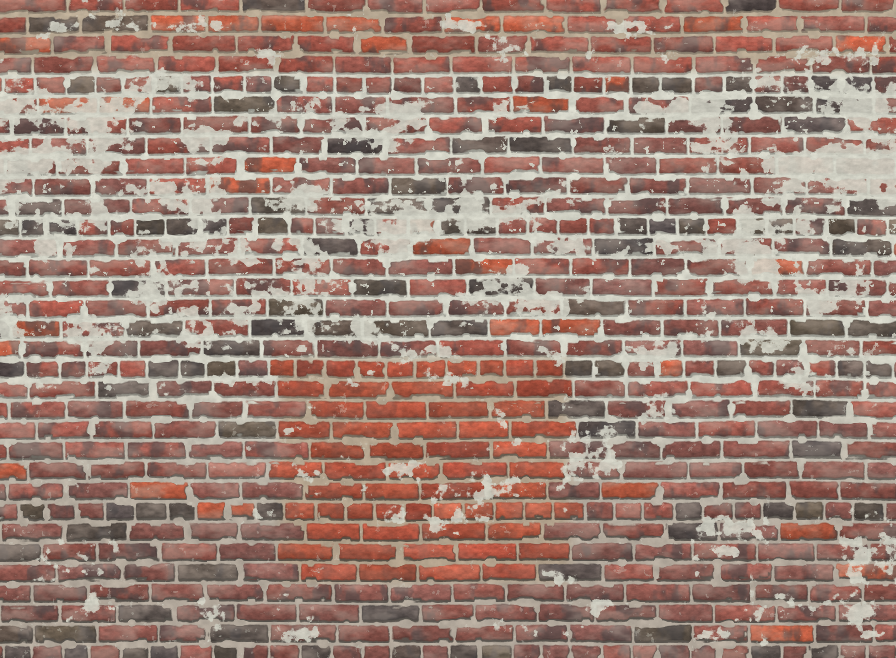
A WebGL 1 fragment shader for this texture:

```glsl
precision highp float;
// Weathered brick wall: stretcher courses, a header course every seventh row, a redder repair and lime smears.
uniform vec2 u_resolution;

const float ROWS = 32.43;      // courses per canvas height
const float STRETCHERS = 11.0; // long bricks per canvas height of width

const vec3 MAUVE = vec3(0.50, 0.335, 0.31);
const vec3 RED = vec3(0.62, 0.33, 0.28);
const vec3 ORANGE = vec3(0.72, 0.36, 0.26);
const vec3 REPAIR_RED = vec3(0.64, 0.30, 0.235);
const vec3 CHARCOAL = vec3(0.30, 0.285, 0.285);
const vec3 OLIVE = vec3(0.38, 0.35, 0.27);
const vec3 LIME = vec3(0.83, 0.83, 0.78);
const vec3 SAND = vec3(0.70, 0.63, 0.54);
const vec3 GREY_MORTAR = vec3(0.70, 0.66, 0.61);

float hash(vec2 p) {
  return fract(sin(dot(p, vec2(127.1, 311.7))) * 43758.55);
}

float noise(vec2 p) {
  vec2 i = floor(p), f = fract(p);
  f = f * f * (3.0 - 2.0 * f);
  return mix(mix(hash(i), hash(i + vec2(1.0, 0.0)), f.x),
             mix(hash(i + vec2(0.0, 1.0)), hash(i + vec2(1.0, 1.0)), f.x), f.y);
}

float fbm(vec2 p) {
  float sum = 0.0, amp = 0.5;
  for (int i = 0; i < 4; i++) {
    sum += amp * noise(p);
    p = p * 2.03 + 17.3;
    amp *= 0.5;
  }
  return sum / 0.9375;
}

float roundedBox(vec2 p, vec2 halfSize, float radius) {
  vec2 d = abs(p) - halfSize + radius;
  return length(max(d, 0.0)) + min(max(d.x, d.y), 0.0) - radius;
}

// Soft-edged rectangle: 1 inside, 0 outside
float zone(vec2 p, vec2 low, vec2 high, float soft) {
  vec2 s = smoothstep(low - soft, low + soft, p) * (1.0 - smoothstep(high - soft, high + soft, p));
  return s.x * s.y;
}

float repairZone(vec2 p, float soft) {
  return zone(p, vec2(0.425, 0.115), vec2(0.865, 0.457), soft);
}

// Position of a vertical joint, in brick units
float jointAt(float index, float row) {
  return index + 0.17 * (hash(vec2(index, row + 71.0)) - 0.5);
}

vec3 brickColor(vec2 id, vec2 center, float header) {
  float pick = hash(id + 3.7);
  float upper = smoothstep(0.88, 0.9, center.y);
  float redness = pick * mix(0.55, 1.0, smoothstep(0.0, 0.5, center.y));
  vec3 col = mix(MAUVE, RED, clamp(redness + 0.5 * upper, 0.0, 1.0));
  col = mix(col, ORANGE, step(0.91 - 0.12 * upper, hash(id + 9.1)));
  float darkChance = (0.13 + 0.2 * header) * (1.0 - 0.8 * upper);
  vec3 burnt = mix(CHARCOAL, OLIVE, 0.7 * hash(id + 5.3));
  col = mix(col, burnt, 0.9 * step(hash(id + 21.0), darkChance));
  vec3 repair = mix(REPAIR_RED, ORANGE, 0.8 * pick);
  col = mix(col, repair, step(0.5, repairZone(center, 0.012)));
  return col * (0.88 + 0.24 * hash(id + 13.0));
}

void main() {
  vec2 p = gl_FragCoord.xy / u_resolution.y;
  float pixel = 1.0 / u_resolution.y;

  // Courses, gently sagging
  float sag = 0.004 * (noise(p * vec2(5.0, 3.0)) - 0.5);
  float rowPos = (1.0 - p.y + sag) * ROWS + 0.33;
  float row = floor(rowPos);
  float header = 1.0 - step(0.5, abs(mod(row, 7.0) - 4.0));

  // Uneven bricks within the course
  float perUnit = STRETCHERS * (1.0 + header);
  float shift = 0.5 * mod(row, 2.0) + 0.3 * (hash(vec2(row, 4.0)) - 0.5);
  float x = p.x * perUnit + shift;
  float nearest = floor(x + 0.5);
  float cell = nearest - 1.0 + step(jointAt(nearest, row), x);
  float left = jointAt(cell, row), right = jointAt(cell + 1.0, row);
  vec2 id = vec2(cell, row + 40.0 * header);
  vec2 local = vec2((x - 0.5 * (left + right)) / perUnit, (0.5 - fract(rowPos)) / ROWS);
  vec2 center = p - local;
  local.y += 0.03 * (hash(id + 31.0) - 0.5) * local.x;

  // Brick outline with worn, chipped edges
  vec2 halfSize = vec2(0.5 * (right - left) / perUnit - 0.0024, 0.5 / ROWS - 0.0031);
  halfSize.y -= 0.0012 * hash(id + 17.0);
  float chips = 0.0036 * (fbm(p * 110.0) - 0.47) + 0.004 * smoothstep(0.62, 0.8, noise(p * 55.0));
  float dist = roundedBox(local, halfSize, 0.0025) + chips;
  float brick = 1.0 - smoothstep(-pixel, pixel, dist);
  float above = roundedBox(local + vec2(-0.0008, 0.003), halfSize, 0.0025) + chips;

  // Mortar: sandy at the top and in the repair, limewashed in the middle, grey below
  float limeBand = smoothstep(0.17, 0.5, p.y + 0.12 * (fbm(p * 4.0) - 0.5));
  vec3 mortar = mix(GREY_MORTAR, LIME, limeBand);
  float sandy = max(smoothstep(0.88, 0.91, p.y), repairZone(p, 0.015));
  mortar = mix(mortar, SAND, 0.85 * sandy);
  mortar *= 0.9 + 0.2 * fbm(p * 90.0);
  float shade = (1.0 - smoothstep(-0.001, 0.0015, above)) * mix(0.5, 0.25, limeBand);
  mortar *= 1.0 - shade;

  // Brick face: grain, soot stains and pale dust
  float grain = fbm(p * vec2(130.0, 190.0));
  float repaired = step(0.5, repairZone(center, 0.012));
  vec3 face = brickColor(id, center, header) * (0.78 + 0.44 * grain);
  float soot = smoothstep(0.53, 0.72, fbm(p * vec2(38.0, 24.0) + id * 3.1));
  face = mix(face, CHARCOAL, soot * (0.6 - 0.4 * repaired));
  float dust = smoothstep(0.35, 0.75, fbm(p * vec2(26.0, 48.0) + 8.0));
  face = mix(face, vec3(0.73, 0.67, 0.62), dust * (0.4 - 0.25 * repaired));
  face *= 1.0 + 0.12 * clamp(local.y / halfSize.y, -1.0, 1.0);
  face *= mix(0.86, 1.0, smoothstep(0.0, 0.003, -dist));
  vec3 col = mix(mortar, face, brick);

  // Lime smears, thickest high on both sides, plus small flecks
  float band = zone(p, vec2(-1.0, 0.47), vec2(3.0, 0.875), 0.035);
  float sides = smoothstep(0.15, 0.6, abs(p.x - 0.68));
  float heavy = band * (0.08 + 0.1 * sides * smoothstep(0.6, 0.82, p.y));
  float smear = fbm(p * vec2(13.0, 24.0)) * 0.65 + fbm(p * 85.0) * 0.35 + heavy;
  float cover = smoothstep(0.65, 0.70, smear);
  float flecks = smoothstep(0.73, 0.8, fbm(p * 120.0 + 5.0)) * (0.3 + 0.6 * band);
  col = mix(col, LIME * (0.9 + 0.18 * grain), max(0.88 * cover, flecks));

  gl_FragColor = vec4(col, 1.0);
}
```
